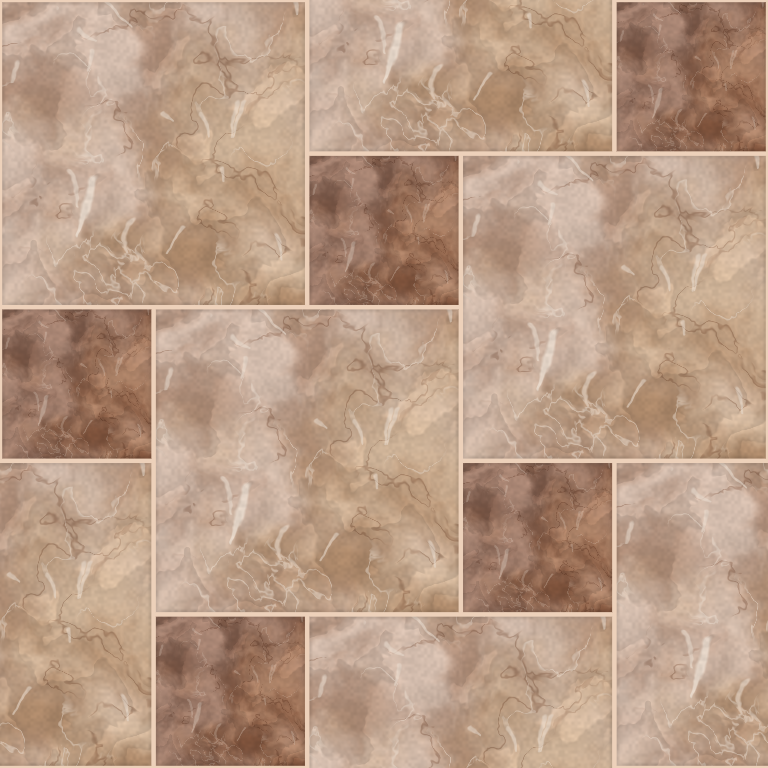
A WebGL 2 fragment shader for this texture:

```glsl
#version 300 es
precision highp float;

uniform vec2 u_resolution;
out vec4 fragColor;

const float CELLS = 5.0;
const float GROUT_HALF = 0.0145;
const vec3 GROUT = vec3(0.93, 0.82, 0.73);
const vec3 FLECK = vec3(0.91, 0.86, 0.81);

float hash(vec2 p) {
    vec3 q = fract(p.xyx * 0.1031);
    q += dot(q, q.yzx + 33.33);
    return fract((q.x + q.y) * q.z);
}

float valueNoise(vec2 p) {
    vec2 i = floor(p), f = fract(p);
    f = f * f * (3.0 - 2.0 * f);
    vec2 e = vec2(0.0, 1.0);
    return mix(mix(hash(i), hash(i + e.yx), f.x),
               mix(hash(i + e.xy), hash(i + e.yy), f.x), f.y);
}

float fbm(vec2 p) {
    float sum = 0.0, amp = 0.5;
    for (int i = 0; i < 5; i++) {
        sum += amp * valueNoise(p);
        p = mat2(1.6, 1.2, -1.2, 1.6) * p + 7.3;
        amp *= 0.5;
    }
    return sum / 0.97;
}

// Thin line along the middle level of a noise field
float vein(float n, float width) {
    return 1.0 - smoothstep(0.0, width, abs(n - 0.5));
}

// Soft stroke from a to b, tapering to a point at b
float streak(vec2 p, vec2 a, vec2 b, float width) {
    vec2 pa = p - a, ba = b - a;
    float t = clamp(dot(pa, ba) / dot(ba, ba), 0.0, 1.0);
    float w = width * (1.0 - 0.7 * t);
    return 1.0 - smoothstep(0.4 * w, w + 0.003, length(pa - ba * t));
}

// Short pale strokes scattered over the tile face
float scatteredStreaks(vec2 p) {
    float mask = 0.0;
    for (int i = 0; i < 14; i++) {
        float id = float(i);
        vec2 start = vec2(hash(vec2(id, 3.0)), hash(vec2(id, 11.0)));
        float angle = mix(0.5, 2.3, hash(vec2(id, 19.0)));
        float len = mix(0.04, 0.13, hash(vec2(id, 27.0)));
        vec2 tip = start + len * vec2(cos(angle), sin(angle));
        mask = max(mask, 0.7 * streak(p, start, tip, 0.009));
    }
    return mask;
}

// Stone face: uv spans one tile, dark selects the brown accent stone
vec3 stone(vec2 uv, float dark) {
    vec2 bend = vec2(fbm(uv * 5.0 + 13.0), fbm(uv * 5.0 + 41.0)) - 0.5;
    vec2 p = uv + 0.2 * bend;
    float cloud = smoothstep(0.22, 0.78, fbm(p * 6.0 + 3.0));
    float level = fract(fbm(p * 3.0 + 21.0) * 6.0);
    float rim = level * smoothstep(1.0, 0.88, level);
    float warmth = smoothstep(0.15, 0.95, 0.65 * uv.x + 0.35 * uv.y + bend.x);

    vec3 low = mix(vec3(0.68, 0.55, 0.47), vec3(0.67, 0.53, 0.41), warmth);
    vec3 high = mix(vec3(0.83, 0.74, 0.68), vec3(0.83, 0.72, 0.61), warmth);
    vec3 brownLow = mix(vec3(0.47, 0.34, 0.28), vec3(0.49, 0.32, 0.23), warmth);
    vec3 brownHigh = mix(vec3(0.67, 0.53, 0.46), vec3(0.70, 0.53, 0.42), warmth);
    vec3 color = mix(mix(low, high, cloud), mix(brownLow, brownHigh, cloud), dark);
    color *= 1.04 - 0.11 * rim;

    // Dark hairline cracks, broken up by a mask
    float crack = vein(fbm(p * 4.0 + 57.0), 0.014);
    crack *= smoothstep(0.42, 0.62, valueNoise(uv * 7.0 + 5.0));
    color *= 1.0 - crack * vec3(0.14, 0.19, 0.22);

    // Pale mineral veins and strokes
    float pale = vein(fbm(p * vec2(8.0, 5.0) + 83.0), 0.022);
    pale *= 0.6 * smoothstep(0.5, 0.75, valueNoise(uv * 6.0 + 31.0));
    vec2 q = uv + 0.09 * bend;
    pale = max(pale, scatteredStreaks(q));
    pale = max(pale, streak(q, vec2(0.285, 0.59), vec2(0.25, 0.77), 0.018));
    return mix(color, FLECK, pale * mix(0.8, 0.35, dark));
}

void main() {
    vec2 pos = gl_FragCoord.xy / u_resolution;
    pos = CELLS * vec2(pos.x, 1.0 - pos.y);
    float pixel = CELLS / min(u_resolution.x, u_resolution.y);

    // Hopscotch layout: each row shifts so 2x2 and 1x1 tiles interlock
    vec2 cell = floor(pos);
    int kind = int(mod(cell.y - 2.0 * cell.x + 0.5, CELLS));
    vec2 offset = vec2(kind > 2, kind == 1 || kind == 4);
    float dark = float(kind == 2);
    float size = 2.0 - dark;
    vec2 local = pos - cell + offset;

    vec3 color = stone(local / size, dark);
    color *= 1.0 + 0.08 * (valueNoise(local * 48.0) - 0.5);

    // Grout joint with a faint shadow on the tile rim
    vec2 inset = min(local, size - local);
    float edge = min(inset.x, inset.y);
    color *= mix(0.91, 1.0, smoothstep(GROUT_HALF, GROUT_HALF + 0.03, edge));
    float joint = 1.0 - smoothstep(-0.6 * pixel, 0.6 * pixel, edge - GROUT_HALF);
    fragColor = vec4(mix(color, GROUT, joint), 1.0);
}
```
